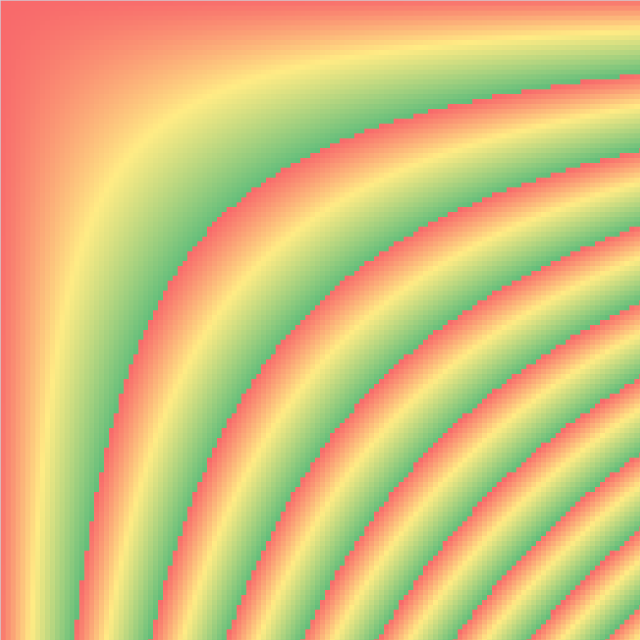
This background is drawn by a three.js fragment shader. Its source:

```glsl
// A multiplication table drawn as a heat map: each cell holds column * row,
// wrapped by a modulus, so the hyperbolas of equal product become bands.
// Each band runs red, yellow, green; cell edges are smoothed by supersampling.

varying vec2 vUv;

const float CELL_SIZE = 0.007673;   // side of one table cell
const float MARGIN = 0.0013;        // thin line along the top and left
const float MODULUS = 2017.0;       // product at which the colours restart
const float MEDIAN = 0.426;         // place of yellow within a band
const int SAMPLES = 3;              // samples per pixel along each axis

const vec3 RED = vec3(0.973, 0.412, 0.420);
const vec3 YELLOW = vec3(1.000, 0.922, 0.518);
const vec3 GREEN = vec3(0.388, 0.745, 0.482);
const vec3 LINE_GREY = vec3(0.80, 0.83, 0.87);

// Three-colour scale with its middle colour at the given pivot
vec3 colorScale(float t, float pivot) {
  vec3 lower = mix(RED, YELLOW, clamp(t / pivot, 0.0, 1.0));
  return mix(lower, GREEN, clamp((t - pivot) / (1.0 - pivot), 0.0, 1.0));
}

// Wrapped product of the one-based cell indices, scaled to 0..1
float wrappedProduct(vec2 pos, float cellSize, float modulus) {
  vec2 index = floor(pos / cellSize) + 1.0;
  return mod(index.x * index.y, modulus) / modulus;
}

// Table colour at a point measured from the upper left corner
vec3 tableColor(vec2 pos) {
  vec2 inner = pos - MARGIN;
  float value = wrappedProduct(max(inner, 0.0), CELL_SIZE, MODULUS);
  float inside = step(0.0, min(inner.x, inner.y));
  return mix(LINE_GREY, colorScale(value, MEDIAN), inside);
}

void main() {
  vec2 pos = vec2(vUv.x, 1.0 - vUv.y);
  vec2 pixel = fwidth(vUv);

  // Average a grid of samples across the pixel
  vec3 sum = vec3(0.0);
  for (int j = 0; j < SAMPLES; j++) {
    for (int i = 0; i < SAMPLES; i++) {
      vec2 offset = (vec2(float(i), float(j)) + 0.5) / float(SAMPLES) - 0.5;
      sum += tableColor(pos + offset * pixel);
    }
  }
  gl_FragColor = vec4(sum / float(SAMPLES * SAMPLES), 1.0);
}
```
